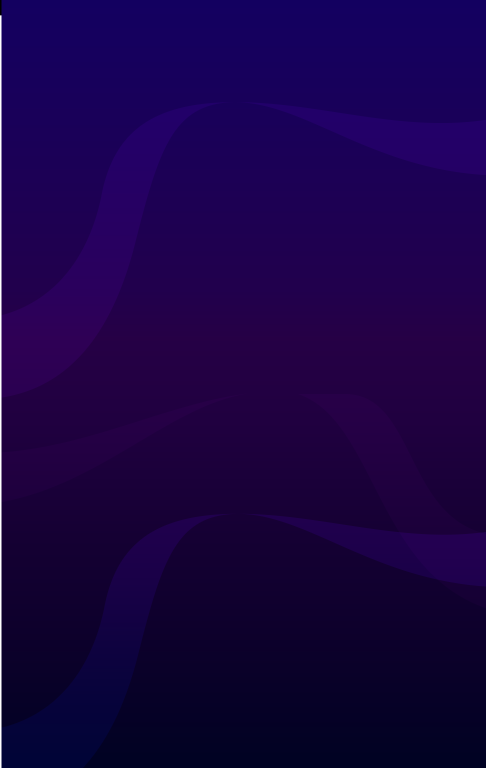
A WebGL 1 fragment shader for this background:

```glsl
precision highp float;

uniform vec2 u_resolution;

#define UPPER_GLOW vec3(0.035, 0.0, 0.062)
#define MIDDLE_GLOW vec3(0.022, 0.0, 0.024)
#define LOWER_GLOW_TOP vec3(0.036, 0.0, 0.095)
#define LOWER_GLOW_BASE vec3(0.0, 0.008, 0.078)
#define LOWER_SHIFT vec2(0.006, -0.536)
#define BORDER_WIDTH 0.0031
#define BORDER_TOP 0.98

vec2 bezier(vec2 a, vec2 b, vec2 c, vec2 d, float t) {
  float s = 1.0 - t;
  return s * s * s * a + 3.0 * s * s * t * b + 3.0 * s * t * t * c + t * t * t * d;
}

// Signed distance in pixels above a curve whose x grows with t
float above(vec2 p, vec2 a, vec2 b, vec2 c, vec2 d) {
  float t = 0.5;
  float stride = 0.25;
  for (int i = 0; i < 18; i++) {
    t += bezier(a, b, c, d, t).x < p.x ? stride : -stride;
    stride *= 0.5;
  }
  float s = 1.0 - t;
  vec2 tangent = s * s * (b - a) + 2.0 * s * t * (c - b) + t * t * (d - c);
  float slope = tangent.y / max(tangent.x, 0.001);
  float height = p.y - bezier(a, b, c, d, t).y;
  return height / length(vec2(slope, 1.0) / u_resolution);
}

// Coverage between a lower and an upper edge
float band(float aboveLow, float aboveHigh) {
  return max(clamp(aboveLow + 0.5, 0.0, 1.0) - clamp(aboveHigh + 0.5, 0.0, 1.0), 0.0);
}

// Ribbon that climbs from the left, narrows at a crest and widens again
float crestRibbon(vec2 p) {
  vec2 crest = vec2(0.484, 0.867);
  vec2 highBend = vec2(0.208, 0.743);
  vec2 lowBend = vec2(0.280, 0.688);
  float high;
  float low;
  if (p.x < highBend.x) {
    high = above(p, vec2(0.0, 0.589), vec2(0.123, 0.609), vec2(0.185, 0.674), highBend);
  } else if (p.x < crest.x) {
    high = above(p, highBend, vec2(0.233, 0.831), vec2(0.319, 0.867), crest);
  } else {
    high = above(p, crest, vec2(0.658, 0.867), vec2(0.823, 0.827), vec2(1.0, 0.844));
  }
  if (p.x < lowBend.x) {
    low = above(p, vec2(0.0, 0.482), vec2(0.154, 0.496), vec2(0.237, 0.577), lowBend);
  } else if (p.x < crest.x) {
    low = above(p, lowBend, vec2(0.329, 0.811), vec2(0.360, 0.866), crest);
  } else {
    low = above(p, crest, vec2(0.628, 0.866), vec2(0.761, 0.781), vec2(1.0, 0.772));
  }
  return band(low, high);
}

// Ribbon in two parts: a thin rise on the left, a broad fall on the right
float splitRibbon(vec2 p) {
  vec2 tip = vec2(0.514, 0.488);
  float riseHigh = above(p, vec2(0.0, 0.411), vec2(0.185, 0.418), vec2(0.350, 0.476), tip);
  float riseLow = above(p, vec2(0.0, 0.346), vec2(0.206, 0.368), vec2(0.350, 0.473), tip);
  float fallHigh = above(p, vec2(0.710, 0.487), vec2(0.854, 0.487),
                         vec2(0.833, 0.329), vec2(1.0, 0.305));
  float fallLow = above(p, vec2(0.613, 0.487), vec2(0.772, 0.453),
                        vec2(0.772, 0.258), vec2(1.0, 0.208));
  return band(riseLow, riseHigh) + band(fallLow, fallHigh);
}

vec3 blend(vec3 base, vec3 next, float from, float to, float y) {
  return mix(base, next, clamp((y - from) / (to - from), 0.0, 1.0));
}

// Vertical gradient: navy, plum, then blue
vec3 backdrop(float y) {
  vec3 color = vec3(0.0, 0.008, 0.135);
  color = blend(color, vec3(0.045, 0.002, 0.165), 0.0, 0.15, y);
  color = blend(color, vec3(0.082, 0.0, 0.200), 0.15, 0.30, y);
  color = blend(color, vec3(0.125, 0.0, 0.250), 0.30, 0.45, y);
  color = blend(color, vec3(0.148, 0.0, 0.272), 0.45, 0.56, y);
  color = blend(color, vec3(0.130, 0.0, 0.300), 0.56, 0.62, y);
  color = blend(color, vec3(0.105, 0.0, 0.340), 0.62, 0.80, y);
  return blend(color, vec3(0.075, 0.0, 0.378), 0.80, 1.0, y);
}

void main() {
  vec2 p = gl_FragCoord.xy / u_resolution;
  vec3 color = backdrop(p.y);

  // Translucent ribbons
  vec3 lowerGlow = mix(LOWER_GLOW_BASE, LOWER_GLOW_TOP, smoothstep(0.08, 0.30, p.y));
  color += UPPER_GLOW * crestRibbon(p);
  color += MIDDLE_GLOW * splitRibbon(p);
  color += lowerGlow * crestRibbon(p - LOWER_SHIFT);

  // Narrow border on the left, white below a black cap
  float border = clamp((BORDER_WIDTH - p.x) * u_resolution.x + 0.5, 0.0, 1.0);
  float white = clamp((BORDER_TOP - p.y) * u_resolution.y + 0.5, 0.0, 1.0);
  gl_FragColor = vec4(mix(color, vec3(white), border), 1.0);
}
```
